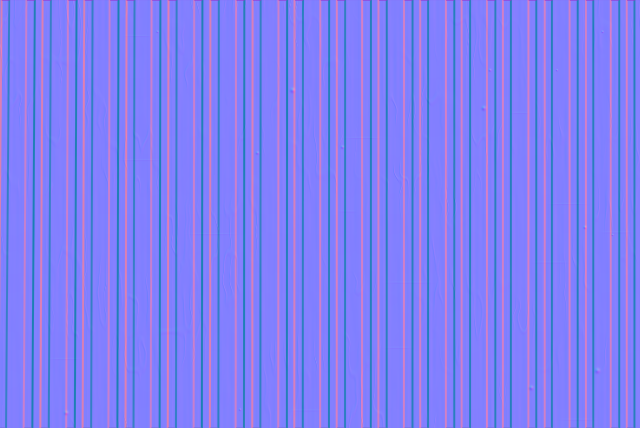
Reproduce this texture map procedurally as a Shadertoy shader.

```glsl
// Tangent-space normal map of a painted corrugated metal sheet with vertical grooves.
// Each repeat holds two grooves, drawn as paired pink and teal walls; a noise height
// field, scattered dents and short scratches tilt the flat blue faces.

float hash(vec2 p) {
    return fract(sin(dot(p, vec2(127.1, 311.7))) * 43758.5453);
}

float noise(vec2 p) {
    vec2 i = floor(p), f = fract(p);
    f = f * f * (3.0 - 2.0 * f);
    return mix(mix(hash(i), hash(i + vec2(1, 0)), f.x),
               mix(hash(i + vec2(0, 1)), hash(i + vec2(1, 1)), f.x), f.y);
}

// Paint relief: vertical grain plus short faint creases in a few patches
float paintHeight(vec2 p) {
    float grain = 0.5 * noise(p * vec2(130.0, 6.0)) + 0.3 * noise(p * vec2(75.0, 22.0));
    vec2 q = p + 0.008 * noise(p * 35.0);
    float crease = 1.0 - smoothstep(0.0, 0.12, abs(noise(q * vec2(65.0, 11.0)) - 0.5));
    float patches = smoothstep(0.45, 0.8, noise(p * vec2(17.0, 12.0) + 3.0));
    return grain + 0.45 * crease * patches;
}

// Slopes of small round dents and faint horizontal scratches
vec2 damageSlope(vec2 p) {
    vec2 slope = vec2(0);
    for (int i = 0; i < 14; i++) {
        float k = float(i);
        vec2 center = vec2(1.5 * hash(vec2(k, 1.3)), hash(vec2(k, 7.9)));
        vec2 q = (p - center) / mix(0.002, 0.005, hash(vec2(k, 4.1)));
        slope += 0.25 * q * exp(-dot(q, q));

        vec2 s = p - vec2(1.5 * hash(vec2(k, 12.7)), hash(vec2(k, 17.3)));
        float reach = mix(0.02, 0.07, hash(vec2(k, 21.1)));
        float span = 1.0 - smoothstep(0.3 * reach, reach, abs(s.x));
        float across = s.y / 0.002;
        slope.y += 0.05 * span * across * exp(-across * across);
    }
    return slope;
}

void mainImage(out vec4 fragColor, in vec2 fragCoord) {
    vec2 uv = fragCoord / iResolution.xy;
    vec2 p = uv * vec2(1.5, 1.0);
    float pixel = 1.5 / iResolution.x;

    // Flat faces tilted by the paint relief and damage
    float e = 0.002;
    float h = paintHeight(p);
    vec2 tilt = vec2(h - paintHeight(p + vec2(e, 0)), h - paintHeight(p + vec2(0, e)));
    tilt = 0.13 * tilt + damageSlope(p);
    vec3 color = vec3(0.51, 0.50, 1.0);

    // Repeat across, with a slight bow in spacing and lean at the left
    float x = p.x - 0.0086 * exp(-pow((p.x - 0.92) / 0.55, 2.0));
    x += 0.008 * (0.5 - p.y) * exp(-4.0 * p.x);
    float period = 0.0978;
    float cell = floor((x - 0.0088) / period);
    float f = fract((x - 0.0088) / period);

    // Groove walls: teal, pink, teal, pink; the first pair is shallower at the left
    vec4 walls = vec4(0.09, 0.507, 0.71, 0.90);
    float leftSide = 1.0 - smoothstep(0.4, 1.0, p.x);
    float soft = max(pixel, 0.0025);
    for (int i = 0; i < 4; i++) {
        bool pink = i == 1 || i == 3;
        float vary = hash(vec2(cell, float(i) + 0.5));
        float d = abs(f - walls[i] - 0.018 * (vary - 0.5)) * period;
        float wall = clamp(0.5 + (0.0023 - d) / soft, 0.0, 1.0);
        float depth = 0.9 + (i < 2 ? -0.12 : 0.1) * leftSide;
        depth += 0.06 * (noise(vec2(cell * 4.0 + float(i), p.y * 9.0)) - 0.5);
        vec3 warm = vec3(0.86, 0.50, i == 3 ? 0.75 - 0.05 * leftSide : 0.75);
        color = mix(color, pink ? warm : vec3(0.12, 0.50, 0.71), wall * depth);

        // Faint opposite bend where each wall meets the flat face
        float bend = exp(-pow((d - 0.0085) / 0.0025, 2.0));
        tilt.x += (pink ? -0.015 : 0.015) * bend;
    }
    color.rg += tilt;
    color.b -= 0.8 * dot(tilt, tilt) + 0.1 * abs(tilt.y);

    // Cut ends of the sheet, strongest inside the grooves
    float grooveDistance = min(abs(f - 0.61), min(f, 1.0 - f));
    float groove = 1.0 - smoothstep(0.08, 0.11, grooveDistance);
    float top = clamp(0.5 + (p.y - 0.998) / pixel, 0.0, 1.0);
    float bottom = clamp(0.5 + (0.002 - p.y) / pixel, 0.0, 1.0);
    color = mix(color, vec3(0.58, 0.20, 0.80), top * mix(0.05, 0.65, groove));
    color = mix(color, vec3(0.44, 0.42, 0.80), bottom * mix(0.05, 0.5, groove));

    fragColor = vec4(clamp(color, 0.0, 1.0), 1.0);
}
```
